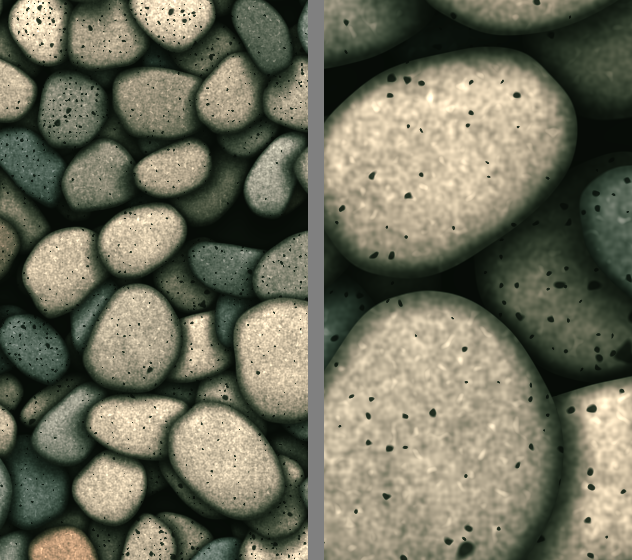
Left: the whole. Right: its middle third, enlarged.
A Shadertoy shader for this texture:

```glsl
// A bed of worn volcanic pebbles with deep, dark gaps between them.
// Three layers of jittered bricks are painted back to front; each stone is
// a bent egg with dome lighting, grain, pits and a soft contact shadow.

vec2 hash2(vec2 p) {
    vec3 q = fract(p.xyx * vec3(0.1031, 0.1030, 0.0973));
    q += dot(q, q.yzx + 33.33);
    return fract((q.xx + q.yz) * q.zy);
}

float gradientNoise(vec2 p) {
    vec2 cell = floor(p), f = p - cell;
    vec2 w = f * f * f * (f * (f * 6.0 - 15.0) + 10.0);
    vec2 o = vec2(0.0, 1.0);
    float a = dot(hash2(cell) * 2.0 - 1.0, f);
    float b = dot(hash2(cell + o.yx) * 2.0 - 1.0, f - o.yx);
    float c = dot(hash2(cell + o.xy) * 2.0 - 1.0, f - o.xy);
    float d = dot(hash2(cell + o.yy) * 2.0 - 1.0, f - o.yy);
    return mix(mix(a, b, w.x), mix(c, d, w.x), w.y);
}

// Scattered round holes, one at most in each grid cell
float pits(vec2 p, float density) {
    p += 0.3 * vec2(gradientNoise(p * 1.7), gradientNoise(p * 1.7 + 31.0));
    vec2 cell = floor(p);
    vec2 chance = hash2(cell + 5.0);
    vec2 centre = 0.3 + 0.4 * hash2(cell + 71.0);
    float radius = mix(0.12, 0.34, chance.y * chance.y);
    float hole = smoothstep(radius, radius * 0.45, length(p - cell - centre));
    return hole * step(chance.x, density);
}

// Surface of one stone: mottling, fine grain, pale flecks and pits
vec3 stoneColour(vec2 p, vec2 id) {
    vec2 kind = hash2(id + 13.0), wear = hash2(id + 29.0);
    p += 7.0 * kind;
    float tone = mix(0.34, 0.86, kind.x);
    float mottle = gradientNoise(p * 22.0) + 0.6 * gradientNoise(p * 55.0);
    float grain = gradientNoise(p * 130.0) + gradientNoise(p * 260.0);
    float flecks = smoothstep(0.2, 0.5, gradientNoise(p * 150.0 + 9.0));
    tone *= 1.0 + 0.2 * mottle + 0.32 * grain;
    tone += 0.17 * flecks;
    float porous = wear.x * wear.x;
    float holes = max(pits(p * 48.0, 0.5 * porous * porous),
                      pits(p * 105.0, 0.08 + 0.42 * porous));
    tone *= 1.0 - 0.8 * holes;
    vec3 cool = vec3(0.90, 1.0, 1.07), warm = vec3(1.05, 0.99, 0.94);
    vec3 tint = mix(cool, warm, smoothstep(0.1, 0.6, 0.6 * kind.x + 0.4 * kind.y));
    tint *= mix(vec3(1.0), vec3(1.1, 0.95, 0.87), step(0.9, wear.y));
    return tone * tint;
}

void paintStone(inout vec3 colour, vec2 p, float size, vec2 id, float brightness) {
    if (length(p) > size * 1.7 + 0.04) return;
    vec2 form = hash2(id + 3.0), bend = hash2(id + 47.0) - 0.5;
    float angle = 3.1416 * form.x;
    mat2 turn = mat2(cos(angle), sin(angle), -sin(angle), cos(angle));
    vec2 radii = size * mix(vec2(1.03, 0.95), vec2(1.32, 0.68), form.y);

    // Outline: a rounded oval, made egg-like, bent and slightly uneven
    vec2 q = (p * turn) / radii;
    q.y *= 1.0 + 0.45 * bend.x * q.x;
    q.y += 0.5 * bend.y * (q.x * q.x - 0.35);
    vec2 powered = pow(abs(q) + 0.0001, vec2(2.35));
    float rim = pow(powered.x + powered.y, 1.0 / 2.35);
    rim += 0.09 * gradientNoise(q * 1.6 + id * 3.7);
    rim = max(rim, 0.0);
    float dist = (rim - 1.0) * min(radii.x, radii.y);

    // Contact shadow, wider below the stone
    vec2 outward = turn * normalize(q / radii + 0.0001);
    float reach = 0.025 - 0.012 * outward.y;
    colour *= mix(0.12, 1.0, smoothstep(-0.004, reach, dist));

    float edge = 0.9 / iResolution.y;
    if (dist > edge) return;

    // Flattened dome lit softly from above
    float slope = 0.96 * pow(min(rim, 1.0), 2.4);
    vec3 normal = vec3(outward * slope, sqrt(1.0 - slope * slope));
    float light = 0.3 + 0.8 * max(dot(normal, normalize(vec3(-0.12, 0.5, 0.86))), 0.0);
    light *= mix(0.45, 1.0, smoothstep(1.0, 0.82, rim));
    vec3 stone = stoneColour(p, id) * light * brightness;
    colour = mix(colour, stone, smoothstep(edge, -edge, dist));
}

void mainImage(out vec4 fragColor, in vec2 fragCoord) {
    vec2 uv = fragCoord / iResolution.y;
    vec3 colour = vec3(0.02);

    // Dim filler stones, the main bed, then a few large stones on top
    for (int layer = 0; layer < 3; layer++) {
        float pitch = layer == 0 ? 0.125 : layer == 1 ? 0.14 : 0.25;
        float presence = layer == 2 ? 0.55 : 1.0;
        float brightness = layer == 0 ? 0.6 : 1.0;
        vec2 p = uv / pitch + 17.3 * float(layer + 1);
        for (int j = -1; j <= 1; j++) {
            float row = floor(p.y) + float(j);
            float shift = 0.5 * mod(row, 2.0);
            for (int i = -1; i <= 1; i++) {
                vec2 cell = vec2(floor(p.x - shift) + float(i), row);
                vec2 id = cell + 101.0 * float(layer);
                vec2 chance = hash2(id + 83.0);
                if (chance.x > presence) continue;
                vec2 centre = cell + vec2(shift, 0.0) + 0.5 + 0.42 * (hash2(id) - 0.5);
                float size = pitch * (layer == 2 ? mix(0.34, 0.48, chance.y) : mix(0.42, 0.57, chance.y));
                paintStone(colour, (p - centre) * pitch, size, id, brightness);
            }
        }
    }

    // Grade: green-black shadows rising to warm, pale highlights
    float luma = dot(colour, vec3(0.3, 0.59, 0.11));
    vec3 grade = mix(vec3(0.74, 1.0, 0.77), vec3(1.05, 1.0, 0.91), smoothstep(0.0, 0.6, luma));
    fragColor = vec4(clamp(colour * grade + vec3(0.025, 0.042, 0.025), 0.0, 1.0), 1.0);
}
```
